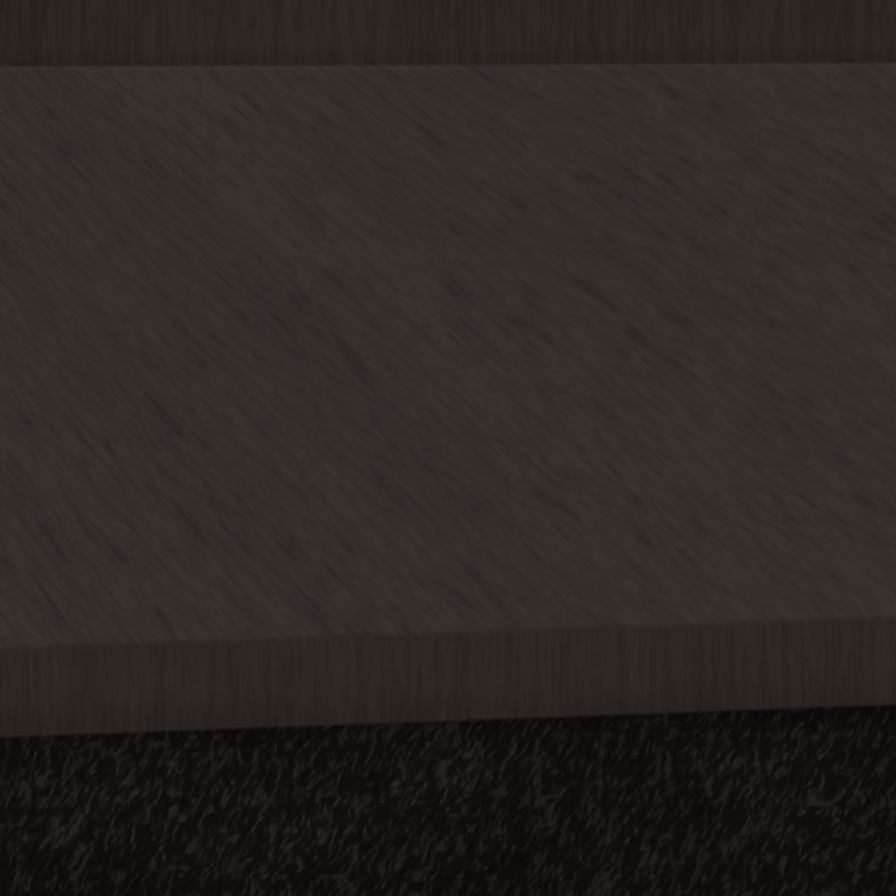
Write a WebGL 2 fragment shader that draws this texture.

```glsl
#version 300 es
precision highp float;
// A dim wooden stair tread with diagonal grain, between two risers, above dark carpet.

uniform vec2 u_resolution;
out vec4 fragColor;

const vec3 TREAD = vec3(0.208, 0.182, 0.171);
const vec3 RISER = vec3(0.172, 0.151, 0.135);
const vec3 CARPET = vec3(0.084, 0.072, 0.070);
const vec2 GRAIN_ORIGIN = vec2(-1.29, 2.19);

float hash(vec2 p) {
    return fract(sin(dot(p, vec2(127.1, 311.7))) * 43758.5453);
}

float noise(vec2 p) {
    vec2 cell = floor(p);
    vec2 f = fract(p);
    f = f * f * (3.0 - 2.0 * f);
    float low = mix(hash(cell), hash(cell + vec2(1.0, 0.0)), f.x);
    float high = mix(hash(cell + vec2(0.0, 1.0)), hash(cell + vec2(1.0, 1.0)), f.x);
    return mix(low, high, f.y);
}

// Noise centred on zero
float signedNoise(vec2 p) {
    return noise(p) - 0.5;
}

// Coverage above a slanted edge, given its heights at the left and right sides
float above(vec2 uv, float left, float right, float blur) {
    return smoothstep(-blur, blur, uv.y - mix(left, right, uv.x));
}

// Streaks fan out from a far point, so the grain follows the perspective
vec3 treadColor(vec2 uv) {
    vec2 ray = uv - GRAIN_ORIGIN;
    float across = atan(ray.y, ray.x) * 1.8;
    float along = length(ray);
    float fine = signedNoise(vec2(across * 230.0, along * 34.0));
    float hair = signedNoise(vec2(across * 340.0, along * 60.0) + 31.0);
    float band = signedNoise(vec2(across * 13.0, along * 0.9) + 7.0);
    float broad = signedNoise(vec2(across * 45.0, along * 4.0) + 53.0);
    float speckle = signedNoise(uv * 210.0 + 17.0);
    float pores = smoothstep(0.68, 0.95, noise(vec2(across * 240.0, along * 26.0) + 91.0));
    float light = 1.0 + 0.08 * fine + 0.08 * hair + 0.06 * band + 0.03 * broad;
    light += 0.05 * speckle - 0.09 * pores;
    vec3 tint = vec3(0.004, -0.001, -0.001) * signedNoise(uv * 26.0);
    return TREAD * light + tint;
}

// Upright fine grain
vec3 riserColor(vec2 uv, float seed) {
    float fine = signedNoise(vec2(uv.x * 230.0 + seed, uv.y * 12.0));
    float hair = signedNoise(vec2(uv.x * 350.0 + seed, uv.y * 45.0));
    float band = signedNoise(vec2(uv.x * 24.0 + seed, uv.y * 2.0));
    float speckle = signedNoise(uv * 220.0 + seed);
    return RISER * (1.0 + 0.13 * fine + 0.09 * hair + 0.06 * band + 0.04 * speckle);
}

// Short leaning fibres, slightly warped
vec3 carpetColor(vec2 uv) {
    vec2 warp = vec2(signedNoise(uv * 60.0), signedNoise(uv * 60.0 + 19.0)) * 0.006;
    vec2 p = uv + warp;
    p.x -= 0.40 * p.y;
    float fibre = noise(p * vec2(215.0, 95.0));
    float fuzz = noise(p * vec2(340.0, 190.0) + 43.0);
    float patches = signedNoise(uv * 14.0 + 5.0);
    float pile = 0.6 * fibre + 0.4 * fuzz;
    float light = 0.55 + 0.55 * pile + 0.70 * smoothstep(0.42, 0.88, pile);
    return CARPET * light * (1.0 + 0.18 * patches);
}

void main() {
    vec2 uv = gl_FragCoord.xy / u_resolution;
    float blur = max(0.002, 0.8 / u_resolution.y);

    // Carpet, darkened in the shadow under the riser and toward the bottom
    float riserFoot = mix(0.177, 0.2135, uv.x);
    float shadow = 1.0 - 0.30 * exp(-max(riserFoot - uv.y, 0.0) * 55.0);
    vec3 color = carpetColor(uv) * shadow * mix(0.88, 1.0, smoothstep(0.0, 0.08, uv.y));

    // Lower riser, fading slightly toward its foot
    float riserShade = mix(0.92, 1.01, smoothstep(0.0, 0.05, uv.y - riserFoot));
    color = mix(color, riserColor(uv, 3.0) * riserShade, above(uv, 0.177, 0.2135, blur * 1.6));

    // Tread with a softly rounded front edge
    color = mix(color, treadColor(uv), above(uv, 0.277, 0.311, blur * 2.5));

    // Upper riser and the faint light line at its foot
    float backEdge = uv.y - mix(0.926, 0.930, uv.x);
    color += 0.008 * exp(-pow((backEdge + 0.004) / 0.003, 2.0));
    float upperShade = mix(0.92, 0.99, smoothstep(0.0, 0.025, backEdge));
    color = mix(color, riserColor(uv, 71.0) * upperShade, above(uv, 0.926, 0.930, blur));

    fragColor = vec4(color, 1.0);
}
```
